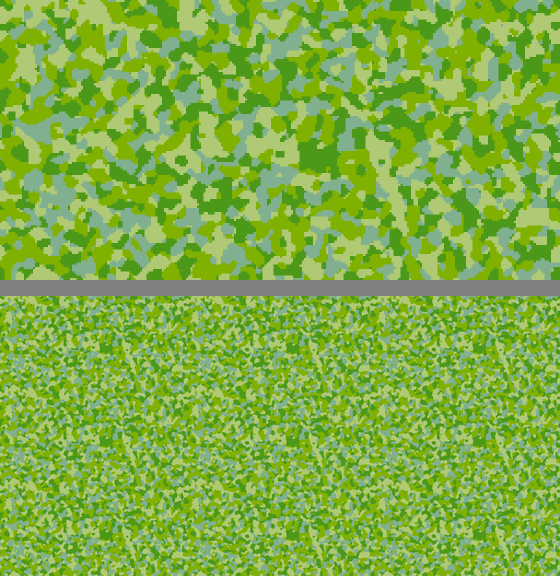
Top, the tile; bottom, the same tile 3 across and 3 down.
Give the GLSL for this texture, as a WebGL 1 fragment shader.

```glsl
precision highp float;

uniform vec2 u_resolution;

#define SITES vec2(128.0, 64.0)          // random sites per tile
#define STEPS 2.0                        // edge steps per site
#define SPREAD 0.95                      // blob size, in sites
#define SHARES vec3(0.262, 0.512, 0.758) // cumulative odds of the colours
#define OLIVE vec3(0.50, 0.69, 0.00)
#define PALE vec3(0.69, 0.79, 0.46)
#define TEAL vec3(0.50, 0.69, 0.56)
#define LEAF vec3(0.30, 0.60, 0.10)

float hash(vec2 site) {
  vec3 q = fract(site.xyx * vec3(0.1031, 0.1030, 0.0973));
  q += dot(q, q.yzx + 33.33);
  return fract((q.x + q.y) * q.z);
}

// One vote for the colour that a site holds; sites wrap around the tile
vec4 siteVote(vec2 site) {
  float h = hash(mod(site, SITES) + 17.0);
  return step(vec4(0.0, SHARES), vec4(h)) - step(vec4(SHARES, 1.0), vec4(h));
}

// Gaussian-weighted votes of the sites around p
vec4 countVotes(vec2 p) {
  vec2 base = floor(p);
  vec4 votes = vec4(0.0);
  for (int j = -2; j <= 3; j++) {
    for (int i = -2; i <= 3; i++) {
      vec2 site = base + vec2(float(i), float(j));
      vec2 d = site - p;
      votes += siteVote(site) * exp(-dot(d, d) / (2.0 * SPREAD * SPREAD));
    }
  }
  return votes;
}

// Colour with the most votes, on a fine grid that gives stepped outlines
vec3 camouflage(vec2 uv) {
  vec2 p = (floor(uv * SITES * STEPS) + 0.5) / STEPS;
  vec4 v = countVotes(p);
  float top = max(max(v.x, v.y), max(v.z, v.w));
  if (v.x >= top) return OLIVE;
  if (v.y >= top) return PALE;
  if (v.z >= top) return TEAL;
  return LEAF;
}

void main() {
  // Four samples per pixel smooth the edges
  vec3 color = vec3(0.0);
  for (int j = 0; j < 2; j++) {
    for (int i = 0; i < 2; i++) {
      vec2 offset = vec2(float(i), float(j)) * 0.5 - 0.25;
      color += camouflage((gl_FragCoord.xy + offset) / u_resolution);
    }
  }
  gl_FragColor = vec4(color * 0.25, 1.0);
}
```
